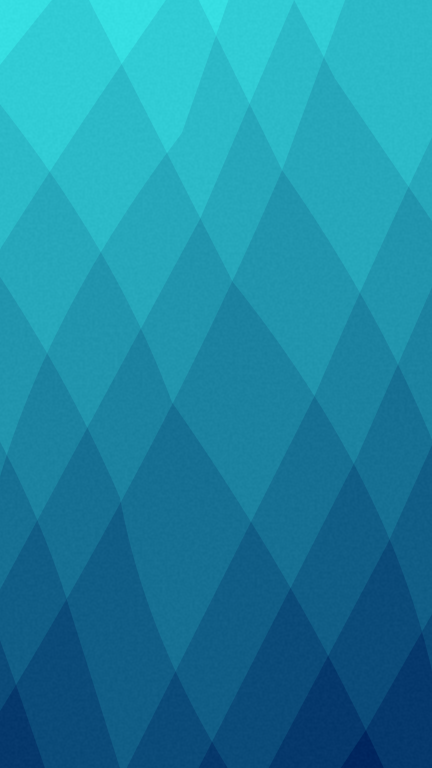
Write a Shadertoy shader that draws this background.

```glsl
// Each fold: hinge x, hinge depth, slope above, slope below (canvas widths)
const vec4 fallFold[7] = vec4[7](
    vec4(0.775, 0.181, 0.52, 0.68), vec4(0.653, 0.394, 0.49, 0.70),
    vec4(0.539, 0.653, 0.51, 0.80), vec4(0.398, 0.931, 0.37, 0.70),
    vec4(0.278, 1.153, 0.43, 0.18), vec4(0.155, 1.389, 0.32, 0.315),
    vec4(0.039, 1.590, 0.36, 0.346));
const vec4 riseFold[9] = vec4[9](
    vec4(0.120, 0.0, -0.8, -0.8), vec4(0.384, 0.0, -0.7, -0.7),
    vec4(0.421, 0.308, -0.35, -0.76), vec4(0.463, 0.507, -0.43, -0.54),
    vec4(0.653, 0.394, -0.37, -0.43), vec4(0.727, 0.919, -0.43, -0.505),
    vec4(0.826, 1.060, -0.44, -0.51), vec4(0.898, 1.257, -0.45, -0.53),
    vec4(0.847, 1.690, -0.57, -0.66));

// Change of slope away from the hinge: above, below
const vec2 fallBend[7] = vec2[7](
    vec2(0.0), vec2(0.0, -0.23), vec2(0.0, -0.32), vec2(0.30, -0.143),
    vec2(0.22, 0.35), vec2(0.28, 0.0), vec2(0.0));
const vec2 riseBend[9] = vec2[9](
    vec2(0.0), vec2(0.0, 0.06), vec2(0.0, 0.29), vec2(0.0), vec2(0.0, -0.073),
    vec2(-0.04, 0.0), vec2(0.0), vec2(0.0), vec2(0.0));

// Signed distance to a folded line, positive on its right
float foldDistance(vec2 p, vec4 fold, vec2 bend) {
    float dy = p.y - fold.y;
    float slope = dy < 0.0 ? fold.z : fold.w;
    float curve = dy < 0.0 ? bend.x : bend.y;
    float x = fold.x + dy * (slope + curve * abs(dy));
    float tangent = slope + 2.0 * curve * abs(dy);
    return (p.x - x) / sqrt(1.0 + tangent * tangent);
}

vec2 hashGradient(vec2 cell) {
    vec3 h = fract(cell.xyx * vec3(0.1031, 0.1030, 0.0973));
    h += dot(h, h.yzx + 33.33);
    float angle = 6.2832 * fract((h.x + h.y) * h.z);
    return vec2(cos(angle), sin(angle));
}

float gradientNoise(vec2 p) {
    vec2 i = floor(p), f = p - i;
    vec2 u = f * f * (3.0 - 2.0 * f);
    float a = dot(hashGradient(i), f);
    float b = dot(hashGradient(i + vec2(1, 0)), f - vec2(1, 0));
    float c = dot(hashGradient(i + vec2(0, 1)), f - vec2(0, 1));
    float d = dot(hashGradient(i + vec2(1, 1)), f - vec2(1, 1));
    return mix(mix(a, b, u.x), mix(c, d, u.x), u.y);
}

void mainImage(out vec4 fragColor, in vec2 fragCoord) {
    vec2 uv = fragCoord / iResolution.xy;
    vec2 p = vec2(uv.x, (1.0 - uv.y) * 16.0 / 9.0);
    float soft = 0.7 / iResolution.x;

    // Every line crossed on the way down adds one layer of shade
    float layers = 0.0;
    for (int i = 0; i < 7; i++)
        layers += smoothstep(-soft, soft, -foldDistance(p, fallFold[i], fallBend[i]));
    for (int i = 0; i < 9; i++)
        layers += smoothstep(-soft, soft, foldDistance(p, riseFold[i], riseBend[i]));

    vec3 aqua = vec3(0.213, 0.87, 0.885);
    vec3 navy = vec3(0.0, 0.15, 0.37);
    vec3 color = mix(aqua, navy, (layers - 3.0) / 10.0);

    // Fine paper grain
    color += 0.018 * gradientNoise(p * 173.0) + 0.012 * gradientNoise(p * 91.0 + 17.0);
    fragColor = vec4(clamp(color, 0.0, 1.0), 1.0);
}
```
